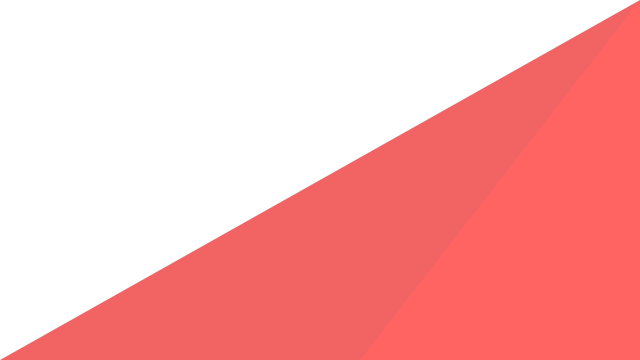
Reproduce this background procedurally as a WebGL 1 fragment shader.

```glsl
precision mediump float;
// Draws a white field cut by a coral diagonal half with a brighter facet at the right.

uniform vec2 u_resolution;

// Signed distance to the line through a and b, positive on its right side.
float rightOfLine(vec2 p, vec2 a, vec2 b) {
    vec2 dir = normalize(b - a);
    return dot(p - a, vec2(dir.y, -dir.x));
}

// Coverage of a half plane, smoothed over about one pixel.
float coverage(float dist) {
    return clamp(dist * u_resolution.y + 0.5, 0.0, 1.0);
}

void main() {
    // Canvas units: height is 1, width is the aspect ratio.
    vec2 p = gl_FragCoord.xy / u_resolution.y;
    float aspect = u_resolution.x / u_resolution.y;
    vec2 topRight = vec2(aspect, 1.0);

    vec3 white = vec3(1.0);
    vec3 shadedCoral = vec3(0.945, 0.392, 0.388);
    vec3 brightCoral = vec3(1.0, 0.392, 0.388);

    // Bright facet on the right, meeting the diagonal at the top corner.
    float facet = coverage(rightOfLine(p, vec2(0.5625 * aspect, 0.0), topRight));
    vec3 coral = mix(shadedCoral, brightCoral, facet);

    // Coral half below the corner-to-corner diagonal.
    float lowerHalf = coverage(rightOfLine(p, vec2(0.0), topRight));
    gl_FragColor = vec4(mix(white, coral, lowerHalf), 1.0);
}
```
